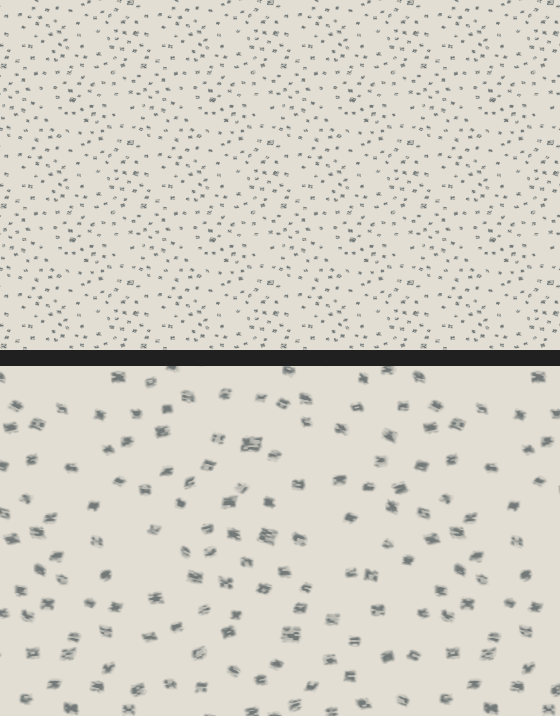
Top, the full canvas; bottom, a detail of the centre.
This pattern is drawn by a Shadertoy shader. Its source:

```glsl
const vec3 PAPER = vec3(0.887, 0.870, 0.830);
const vec3 INK_DARK = vec3(0.45, 0.475, 0.47);
const vec3 INK_LIGHT = vec3(0.73, 0.73, 0.70);
const float CELLS_ACROSS = 48.0;
const float CELLS_PER_TILE = 12.0;
const float TAU = 6.28319;

float hash1(vec2 p) {
    vec3 q = fract(vec3(p.xyx) * 0.1031);
    q += dot(q, q.yzx + 33.33);
    return fract((q.x + q.y) * q.z);
}

vec2 hash2(vec2 p) {
    return vec2(hash1(p + 3.7), hash1(p + 41.3));
}

float valueNoise(vec2 p) {
    vec2 i = floor(p), f = fract(p);
    f = f * f * (3.0 - 2.0 * f);
    float low = mix(hash1(i), hash1(i + vec2(1, 0)), f.x);
    float high = mix(hash1(i + vec2(0, 1)), hash1(i + vec2(1, 1)), f.x);
    return mix(low, high, f.y);
}

mat2 rotation(float angle) {
    float c = cos(angle), s = sin(angle);
    return mat2(c, -s, s, c);
}

float roundedBox(vec2 p, vec2 halfSize, float radius) {
    vec2 d = abs(p) - halfSize + radius;
    return length(max(d, 0.0)) + min(max(d.x, d.y), 0.0) - radius;
}

// Jittered centre of a chip; alternate rows are staggered
vec2 chipCentre(vec2 cell, vec2 id) {
    float stagger = mod(cell.y, 2.0) * 0.5 - 0.25;
    return cell + 0.5 + vec2(stagger, 0.0) + (hash2(id) - 0.5) * 0.46;
}

// Bends the rows into gentle chains, periodic over a tile
vec2 rowBend(vec2 p) {
    vec2 phase = p * TAU / CELLS_PER_TILE;
    float rise = 0.55 * sin(2.0 * phase.x + phase.y) + 0.3 * sin(3.0 * phase.x - phase.y);
    return vec2(0.35 * sin(2.0 * phase.y), rise);
}

// Half width and height: mostly even, rarely large
vec2 chipHalfSize(vec2 id) {
    float pick = hash1(id + 71.0);
    float scale = mix(0.82, 1.12, pick) + 0.45 * smoothstep(0.97, 1.0, pick);
    float aspect = mix(0.95, 1.2, hash1(id + 19.0));
    return vec2(0.156 * aspect, 0.130) * scale;
}

// Returns ink colour and coverage of one chip
vec4 chip(vec2 p, vec2 id, float softness) {
    vec2 q = rotation((hash1(id + 87.0) - 0.6) * 0.75) * p;
    q.x += q.y * (hash1(id + 53.0) - 0.5) * 0.6;

    float ragged = (valueNoise(q * 12.0 + id * 7.0) - 0.5) * 0.05;
    float corner = mix(0.02, 0.09, hash1(id + 29.0));
    float d = roundedBox(q, chipHalfSize(id), corner) + ragged;
    float coverage = 1.0 - smoothstep(-softness, softness, d);

    // Pale scratches running along the chip
    float scratch = valueNoise(q * vec2(7.0, 18.0) + id * 11.0);
    vec3 ink = mix(INK_DARK, INK_LIGHT, smoothstep(0.35, 0.85, scratch));
    return vec4(ink, coverage);
}

void mainImage(out vec4 fragColor, in vec2 fragCoord) {
    vec2 p = fragCoord / iResolution.x * CELLS_ACROSS;
    float pixel = CELLS_ACROSS / iResolution.x;
    float softness = max(0.075, 0.75 * pixel);
    vec2 grid = p + rowBend(p);
    vec3 color = PAPER;

    // Chips of the neighbouring cells, repeating every tile
    for (int y = -1; y <= 1; y++) {
        for (int x = -1; x <= 1; x++) {
            vec2 cell = floor(grid) + vec2(x, y);
            vec2 id = mod(cell, CELLS_PER_TILE);
            vec2 centre = chipCentre(cell, id);

            // Unbend the centre so that each chip keeps its own shape
            vec2 place = centre - rowBend(centre);
            for (int i = 0; i < 4; i++) place = centre - rowBend(place);
            vec4 layer = chip(p - place, id, softness);
            color = mix(color, layer.rgb, layer.a);
        }
    }
    fragColor = vec4(color, 1.0);
}
```
